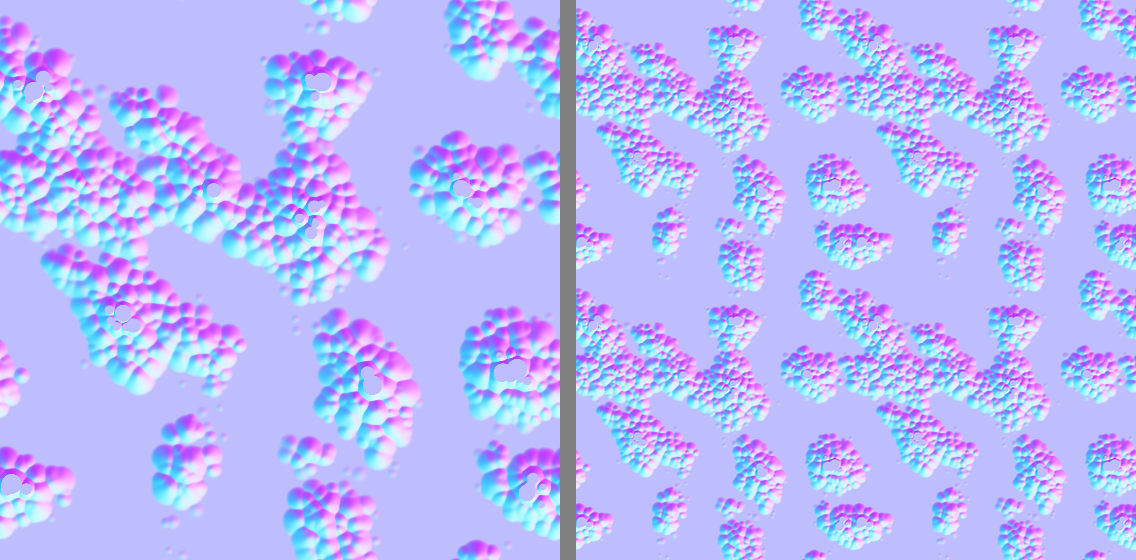
Left: one tile. Right: repeated 2 by 2.
Reproduce this texture map procedurally as a Shadertoy shader.

```glsl
// Tiling tangent-space normal map of bubbly crusts scattered over a flat ground.
// Jittered grids of round bumps grow inside tilted elliptical patches; a soft
// maximum joins them, a broad mound lifts each patch, and the slope gives colour.

#define PATCHES 4.0      // patch cells per tile side
#define PATCH_SIZE 0.098 // mean patch radius
#define LOBES 9.0        // repeats of the outline noise
#define LOBE_DEPTH 0.40  // how far the noise moves the outline
#define SCATTER 0.55     // reach of stray bumps outside a patch
#define COARSE 30.0      // large bump cells per tile side
#define FINE 43.0        // small bump cells per tile side
#define CREASE 180.0     // sharpness of the creases between bumps
#define PLATEAU 0.058    // height where crusts are cut flat
#define MOUND 0.075      // height of the broad rise under a patch
#define STRENGTH 0.97    // largest sideways tilt of the normal
#define GAMMA 2.35       // encoding of the colour channels

// Integer hash of a wrapped cell: three values from 0 to 1.
vec3 random3(vec2 cell, float repeats, uint seed) {
    uvec3 v = uvec3(uvec2(floor(mod(cell + 0.5, repeats))), seed);
    v = v * 1664525u + 1013904223u;
    v.x += v.y * v.z; v.y += v.z * v.x; v.z += v.x * v.y;
    v ^= v >> 16u;
    v.x += v.y * v.z; v.y += v.z * v.x; v.z += v.x * v.y;
    return vec3(v >> 8u) / 16777216.0;
}

// Wrapping value noise from -1 to 1.
float wrapNoise(vec2 p, float repeats) {
    p *= repeats;
    vec2 i = floor(p), f = fract(p);
    f = f * f * (3.0 - 2.0 * f);
    float low = mix(random3(i, repeats, 5u).x,
                    random3(i + vec2(1, 0), repeats, 5u).x, f.x);
    float high = mix(random3(i + vec2(0, 1), repeats, 5u).x,
                     random3(i + vec2(1, 1), repeats, 5u).x, f.x);
    return 2.0 * mix(low, high, f.y) - 1.0;
}

// Depth inside the nearest patch: 1 at its core, 0 at its rim, negative outside.
float patchDepth(vec2 p) {
    vec2 home = floor(p * PATCHES);
    float depth = -1.0;
    for (int y = -1; y <= 1; y++)
    for (int x = -1; x <= 1; x++) {
        vec2 cell = home + vec2(x, y);
        vec3 place = random3(cell, PATCHES, 11u);
        vec3 form = random3(cell, PATCHES, 23u);
        vec2 d = p - (cell + mix(vec2(0.1), vec2(0.9), place.xy)) / PATCHES;
        float angle = -0.95 + 1.6 * (form.x - 0.5);
        vec2 axis = vec2(cos(angle), sin(angle));
        vec2 q = vec2(dot(d, axis), dot(d, vec2(-axis.y, axis.x)));
        q /= PATCH_SIZE * mix(0.55, 1.25, place.z) * vec2(1.25, mix(0.65, 0.95, form.z));
        depth = max(depth, 1.0 - length(q));
    }
    return depth + LOBE_DEPTH * (wrapNoise(p, LOBES) + 0.6 * wrapNoise(p, 2.0 * LOBES + 3.0));
}

// Adds one grid of bumps: xy sums the weighted slopes, z the weights.
void addBumps(vec2 p, float repeats, uint seed, inout vec3 total) {
    vec2 home = floor(p * repeats);
    for (int y = -1; y <= 1; y++)
    for (int x = -1; x <= 1; x++) {
        vec2 cell = home + vec2(x, y);
        vec3 rnd = random3(cell, repeats, seed);
        vec2 centre = (cell + rnd.xy) / repeats;
        vec2 d = p - centre;
        if (dot(d, d) * repeats * repeats > 1.0) continue;

        float depth = patchDepth(centre);
        if (depth + SCATTER * pow(rnd.z, 8.0) < 0.0) continue;

        // Bumps grow towards the core, where some rise above the plateau.
        float grown = smoothstep(-0.15, 0.2, depth);
        float radius = mix(0.55, 1.0, grown) * mix(0.72, 1.0, fract(rnd.z * 17.0)) / repeats;
        float steepness = mix(0.45, 1.35, grown) + 0.4 * clamp(depth, 0.0, 1.0)
                        + 2.0 * smoothstep(0.7, 1.0, depth);
        float bowl = max(1.0 - dot(d, d) / (radius * radius), 0.0);
        float height = steepness * radius * bowl * bowl;
        vec2 slope = -4.0 * steepness * bowl * d / radius;
        float weight = exp(CREASE * height) - 1.0;
        total += weight * vec3(slope, 1.0);
    }
}

// Slope of the broad rise under a patch.
vec2 moundSlope(vec2 p) {
    vec2 e = vec2(0.018, 0.0);
    vec2 rise = vec2(patchDepth(p + e.xy) - patchDepth(p - e.xy),
                     patchDepth(p + e.yx) - patchDepth(p - e.yx));
    return MOUND * rise / (2.0 * e.x);
}

void mainImage(out vec4 fragColor, in vec2 fragCoord) {
    vec2 p = fragCoord / iResolution.xy;

    // Soft maximum of the ground and all bumps.
    vec3 total = vec3(0.0, 0.0, 1.0);
    addBumps(p, COARSE, 37u, total);
    addBumps(p, FINE, 59u, total);
    vec2 slope = total.xy / total.z;
    float height = log(total.z) / CREASE;

    // Tilt covered parts with the mound, then cut the tallest parts flat.
    if (height > 0.0) slope += moundSlope(p) * smoothstep(0.0, 0.022, height);
    slope *= 1.0 - smoothstep(PLATEAU - 0.005, PLATEAU + 0.005, height);

    // Normal to colour: red grows to the right, green downwards, blue stays full.
    vec2 tilt = STRENGTH * slope / sqrt(1.0 + dot(slope, slope));
    vec2 redGreen = pow(0.5 + 0.5 * vec2(-tilt.x, tilt.y), vec2(1.0 / GAMMA));
    fragColor = vec4(redGreen, 1.0, 1.0);
}
```
